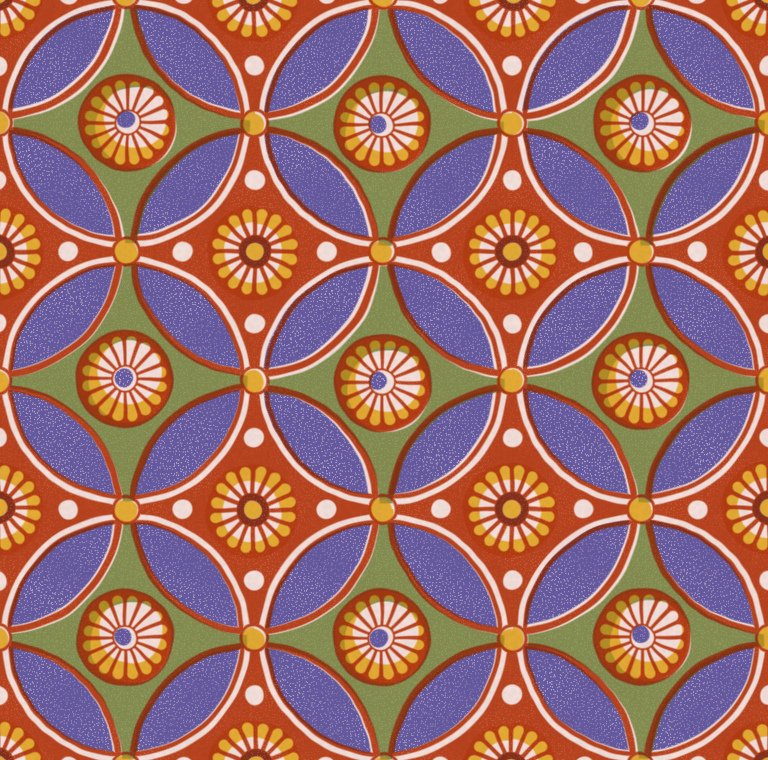
Reproduce this pattern procedurally as a WebGL 1 fragment shader.

```glsl
precision highp float;

uniform vec2 u_resolution;

const float TAU = 6.28319;
const float REPEATS_ACROSS = 2.983;
const vec2 FIRST_CENTRE = vec2(0.489, 0.474);

const vec3 PAPER = vec3(0.95, 0.87, 0.85);
const vec3 RED = vec3(0.74, 0.28, 0.13);
const vec3 BLUE = vec3(0.41, 0.38, 0.68);
const vec3 GREEN = vec3(0.53, 0.59, 0.34);
const vec3 YELLOW = vec3(0.91, 0.71, 0.22);

vec2 hash2(vec2 p) {
  vec2 k = vec2(dot(p, vec2(127.1, 311.7)), dot(p, vec2(269.5, 183.3)));
  return fract(sin(k) * 4375.85);
}

// Distance to the nearest scattered grain
float cellular(vec2 p) {
  vec2 id = floor(p);
  float nearest = 2.0;
  for (int y = -1; y <= 1; y++) {
    for (int x = -1; x <= 1; x++) {
      vec2 cell = id + vec2(float(x), float(y));
      nearest = min(nearest, length(cell + hash2(cell) - p));
    }
  }
  return nearest;
}

float layeredSines(vec2 p) {
  return 0.5 * sin(p.x * 3.1 + 1.7 * sin(p.y * 2.3))
       + 0.3 * sin(p.y * 6.7 + p.x * 2.9)
       + 0.2 * sin(p.x * 13.3 - p.y * 9.1);
}

float cover(float d, float soft) {
  return 1.0 - smoothstep(-soft, soft, d);
}

// Partly transparent ink laid over what is below
vec3 ink(vec3 below, vec3 tint, float amount) {
  return mix(below, tint * mix(vec3(1.0), below, 0.5), amount);
}

float disc(vec2 p, float radius) {
  return length(p) - radius;
}

float annulus(vec2 p, float radius, float halfWidth) {
  return abs(length(p) - radius) - halfWidth;
}

// Ring of tapered, round-ended petals
float petals(vec2 p, float count, float inner, float outer) {
  float sector = TAU / count;
  float angle = mod(atan(p.y, p.x), sector) - 0.5 * sector;
  vec2 local = length(p) * vec2(cos(angle), sin(angle));
  float along = clamp((local.x - inner) / (outer - inner), 0.0, 1.0);
  float axis = mix(inner, outer, along);
  return length(local - vec2(axis, 0.0)) - mix(0.006, 0.021, along);
}

float lens(vec2 p) {
  vec2 a = abs(p);
  return max(disc(a, 0.449), disc(a - 0.5, 0.463));
}

float star(vec2 p) {
  vec2 a = abs(p);
  return max(-disc(a - 0.5, 0.478), disc(a, 0.46));
}

// Same shape at both edge midpoints, mirrored across the diagonal
float edgePair(vec2 p, vec2 at, float radius) {
  vec2 a = abs(p);
  return min(disc(a - at, radius), disc(a - at.yx, radius));
}

void main() {
  vec2 q = gl_FragCoord.xy / u_resolution.x * REPEATS_ACROSS - FIRST_CENTRE;
  float soft = 0.7 * REPEATS_ACROSS / u_resolution.x + 0.002;

  // Hand-drawn wobble of the outlines
  q += 0.004 * vec2(layeredSines(q * 5.0), layeredSines(q.yx * 5.0 + 4.0));

  // Medallion cells and the corner cells between them
  vec2 id = floor(q + 0.5);
  vec2 f = q - id;
  vec2 slip = hash2(id + 3.0) - 0.5;
  vec2 flower = f - 0.016 * slip;
  vec2 cornerId = floor(q);
  vec2 corner = q - cornerId - 0.5;
  corner -= 0.014 * (hash2(cornerId + 17.0) - 0.5);

  // Loose register of the separate inks
  vec2 blueSlip = vec2(-0.010, 0.007) + 0.014 * slip.yx;
  vec2 greenSlip = vec2(0.015, -0.012) + 0.014 * slip;
  vec2 yellowSlip = vec2(-0.006, -0.004) + 0.010 * slip.yx;

  float speck = 1.0 - smoothstep(0.1, 0.34, cellular(q * 80.0));
  float patchiness = 0.5 + 0.5 * layeredSines(q * 4.0 + 2.0);

  // Blue: lenses, medallion hearts and shaded corner hearts
  float blueShape = min(lens(f - blueSlip), disc(flower - blueSlip, 0.035));
  blueShape = min(blueShape, annulus(corner, 0.049, 0.014));
  float blueAmount = cover(blueShape, soft) * (1.0 - speck * mix(0.15, 0.55, patchiness));

  // Green: star with an opening for the flower
  float greenShape = max(star(f - greenSlip), -disc(flower - greenSlip * 1.7, 0.158));
  float greenAmount = cover(greenShape, soft) * (1.0 - 0.12 * speck);

  // Yellow: petal tips, joints and corner hearts
  vec2 whiteHeart = vec2(0.025, 0.022) + 0.02 * slip;
  float yellowShape = max(disc(flower, 0.18), -disc(flower - whiteHeart, 0.125));
  yellowShape = min(yellowShape, annulus(corner - yellowSlip, 0.15, 0.032));
  yellowShape = min(yellowShape, disc(corner, 0.036));
  yellowShape = min(yellowShape, edgePair(f - yellowSlip, vec2(0.5, 0.0), 0.047));

  // Red: ground, outlines and flower beds, with reserved details
  float redShape = min(-disc(f, 0.484), annulus(f, 0.453, 0.009));
  redShape = min(redShape, max(annulus(abs(f) - 0.5, 0.474, 0.013), disc(f, 0.46)));
  redShape = min(redShape, min(disc(flower, 0.19), edgePair(f, vec2(0.5, 0.0), 0.058)));
  float reserved = min(petals(flower, 16.0, 0.058, 0.145), disc(flower, 0.045));
  reserved = min(reserved, petals(corner, 16.0, 0.072, 0.148));
  reserved = min(reserved, disc(corner, 0.036));
  reserved = min(reserved, edgePair(f, vec2(0.5, 0.0), 0.046));
  reserved = min(reserved, edgePair(f, vec2(0.5, 0.222), 0.038));
  float redAmount = cover(max(redShape, -reserved), soft) * (1.0 - 0.16 * speck * patchiness);

  vec3 color = ink(PAPER, BLUE, blueAmount);
  color = ink(color, GREEN, greenAmount);
  color = ink(color, YELLOW, cover(yellowShape, soft));
  color = ink(color, RED, redAmount);

  // Fine paper mottling
  color *= 0.98 + 0.04 * (cellular(q * 45.0) - 0.5) + 0.02 * patchiness;
  gl_FragColor = vec4(color, 1.0);
}
```
